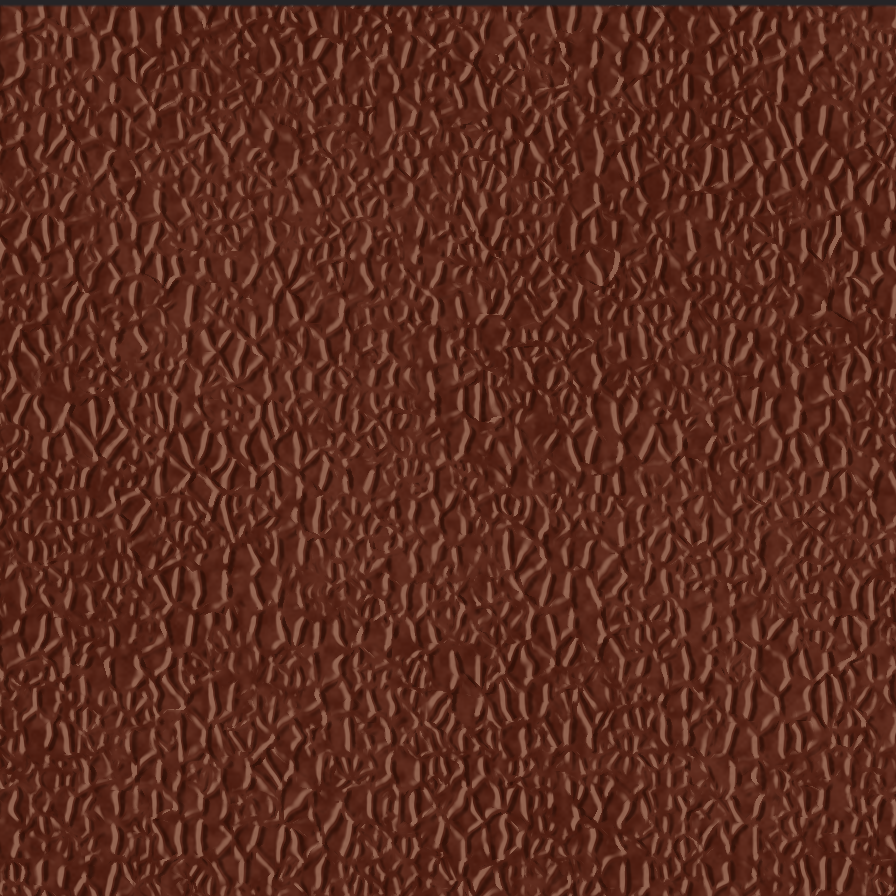
Give the GLSL for this texture, as a three.js fragment shader.

```glsl
varying vec2 vUv;

const vec2 COARSE_CELLS = vec2(39.0, 25.0);   // large wrinkles across and up
const vec2 FINE_CELLS = vec2(60.0, 42.0);     // small wrinkles across and up
const vec2 GRAIN_CELLS = vec2(150.0, 115.0);
const float RIDGE_WIDTH = 0.0042;
const float LIGHT_STEP = 0.0029;
const float WARP = 0.007;
const float FINE_HEIGHT = 0.75;
const float GRAIN_HEIGHT = 0.22;
const float STRIP_EDGE = 0.994;

const vec3 SHADOW = vec3(0.19, 0.065, 0.03);
const vec3 BASE_DARK = vec3(0.305, 0.115, 0.068);
const vec3 BASE_LIGHT = vec3(0.375, 0.172, 0.118);
const vec3 HIGHLIGHT = vec3(0.57, 0.385, 0.31);
const vec3 STRIP = vec3(0.15, 0.14, 0.15);

float hash(vec2 p) {
  return fract(sin(dot(p, vec2(127.1, 311.7))) * 43758.5453);
}

vec2 hash2(vec2 p) {
  return vec2(hash(p), hash(p + vec2(41.3, 17.9)));
}

float noise(vec2 p) {
  vec2 i = floor(p);
  vec2 f = fract(p);
  f = f * f * (3.0 - 2.0 * f);
  return mix(mix(hash(i), hash(i + vec2(1.0, 0.0)), f.x),
             mix(hash(i + vec2(0.0, 1.0)), hash(i + vec2(1.0, 1.0)), f.x), f.y);
}

// Distance to the wall between the two nearest cell centres
float wallDistance(vec2 p) {
  vec2 cell = floor(p);
  vec2 nearest = vec2(0.0);
  vec2 second = vec2(0.0);
  float d1 = 100.0;
  float d2 = 100.0;
  for (int y = -1; y <= 1; y++) {
    for (int x = -1; x <= 1; x++) {
      vec2 id = cell + vec2(float(x), float(y));
      vec2 offset = id + 0.1 + 0.8 * hash2(id) - p;
      float d = dot(offset, offset);
      if (d < d1) {
        d2 = d1;
        second = nearest;
        d1 = d;
        nearest = offset;
      } else if (d < d2) {
        d2 = d;
        second = offset;
      }
    }
  }
  return (d2 - d1) / (2.0 * max(length(second - nearest), 0.001));
}

float ridge(vec2 p, vec2 cells, float width) {
  float d = wallDistance(p * cells) / (cells.x * width);
  return exp(-d * d);
}

// Embossed relief: broken wrinkles of two sizes and a fine grain
float relief(vec2 p) {
  vec2 bend = vec2(noise(p * 62.0), noise(p * 62.0 + 31.7)) - 0.5;
  vec2 q = p + WARP * bend;
  float patches = noise(p * vec2(36.0, 27.0) + 8.3);
  float coarse = ridge(q, COARSE_CELLS, RIDGE_WIDTH) * smoothstep(0.22, 0.55, patches);
  float fine = ridge(q + 3.1, FINE_CELLS, RIDGE_WIDTH * 0.8)
             * (1.0 - smoothstep(0.3, 0.6, patches));
  return max(coarse, FINE_HEIGHT * fine) + GRAIN_HEIGHT * noise(p * GRAIN_CELLS);
}

void main() {
  // Light from the left, slightly from above
  vec2 toLight = LIGHT_STEP * vec2(-1.0, 0.18);
  float slope = relief(vUv - toLight) - relief(vUv + toLight);

  // Mottled hide colour with a slow drift across the sheet
  float mottle = 0.65 * noise(vUv * vec2(110.0, 85.0) + 5.7) + 0.35 * noise(vUv * 5.0);
  vec3 color = mix(BASE_DARK, BASE_LIGHT, smoothstep(0.2, 0.8, mottle));

  color = mix(color, SHADOW, 0.85 * smoothstep(0.12, 0.85, -slope));
  color = mix(color, HIGHLIGHT, smoothstep(0.08, 0.72, slope));
  color += 0.025 * (noise(vUv * 256.0) - 0.5);

  // Dark strip along the top edge
  color = mix(color, STRIP, smoothstep(STRIP_EDGE - 0.003, STRIP_EDGE + 0.002, vUv.y));
  gl_FragColor = vec4(color, 1.0);
}
```
